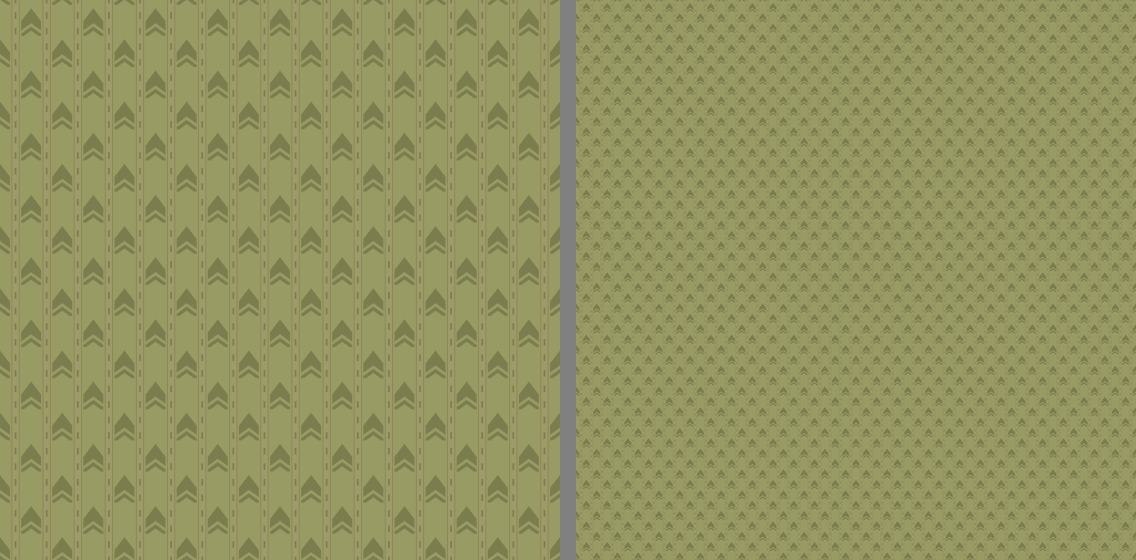
Left, the tile; right, the same tile 3 across and 3 down.
A WebGL 1 fragment shader for this pattern:

```glsl
precision mediump float;
// Olive stripes of upward arrowheads, each with a chevron below it, in
// alternating half-drop columns parted by narrow stitched ribbons.
// Built from folded column cells and signed distances to slanted edges.

uniform vec2 u_resolution;

#define COLUMNS 18.0       // even, so the half drop wraps
#define ROW_HEIGHT 2.0     // all lengths are in column widths
#define ARROW_TOP 0.266    // first tip below the top edge
#define ARROW_HALF 0.32
#define RIBBON_HALF 0.117
#define LINE_HALF 0.014
#define DASH_SIZE vec2(0.027, 0.105)
#define DASH_PERIOD 0.5
#define GROUND vec3(0.596, 0.608, 0.392)
#define RIBBON vec3(0.616, 0.608, 0.412)
#define LINE vec3(0.540, 0.525, 0.330)
#define DARK vec3(0.488, 0.490, 0.306)

// Positive below the roof line y = top + slope * x, with y pointing down
float belowRoof(vec2 p, float top, float slope) {
  return (p.y - top - slope * p.x) / length(vec2(1.0, slope));
}

// Arrowhead with a notched base; p is measured from its tip, x mirrored
float arrowhead(vec2 p) {
  float body = max(-belowRoof(p, 0.0, 1.3), belowRoof(p, 0.48, 0.72));
  return max(body, p.x - ARROW_HALF);
}

// Bent bar under the arrowhead, with its feet cut level
float chevron(vec2 p) {
  float bar = max(-belowRoof(p, 0.59, 0.72), belowRoof(p, 0.72, 0.72));
  return max(bar, max(p.x - ARROW_HALF, p.y - 0.89));
}

float coverage(float dist, float pixel) {
  return clamp(0.5 - dist / pixel, 0.0, 1.0);
}

void main() {
  vec2 uv = gl_FragCoord.xy / u_resolution;
  vec2 p = vec2(uv.x, 1.0 - uv.y) * COLUMNS;
  float pixel = COLUMNS / min(u_resolution.x, u_resolution.y);

  // Arrow cells: even columns drop by half a row
  float column = floor(p.x + 0.5);
  float drop = mod(column + 1.0, 2.0) * 0.5 * ROW_HEIGHT;
  float fromTip = mod(p.y - ARROW_TOP - drop + 0.5, ROW_HEIGHT) - 0.5;
  vec2 cell = vec2(abs(p.x - column), fromTip);
  float arrow = min(arrowhead(cell), chevron(cell));

  // Ribbon on the column boundary, with edge lines and centre stitches
  float across = abs(fract(p.x) - 0.5);
  float edgeLine = abs(across - RIBBON_HALF) - LINE_HALF;
  float along = abs(fract(p.y / DASH_PERIOD + 0.5) - 0.5) * DASH_PERIOD;
  vec2 dash = vec2(across, along) - DASH_SIZE;
  float stitch = max(dash.x, dash.y);

  // Layers
  vec3 color = mix(GROUND, RIBBON, coverage(across - RIBBON_HALF, pixel));
  color = mix(color, LINE, coverage(edgeLine, pixel));
  color = mix(color, DARK, coverage(min(stitch, arrow), pixel));
  gl_FragColor = vec4(color, 1.0);
}
```
